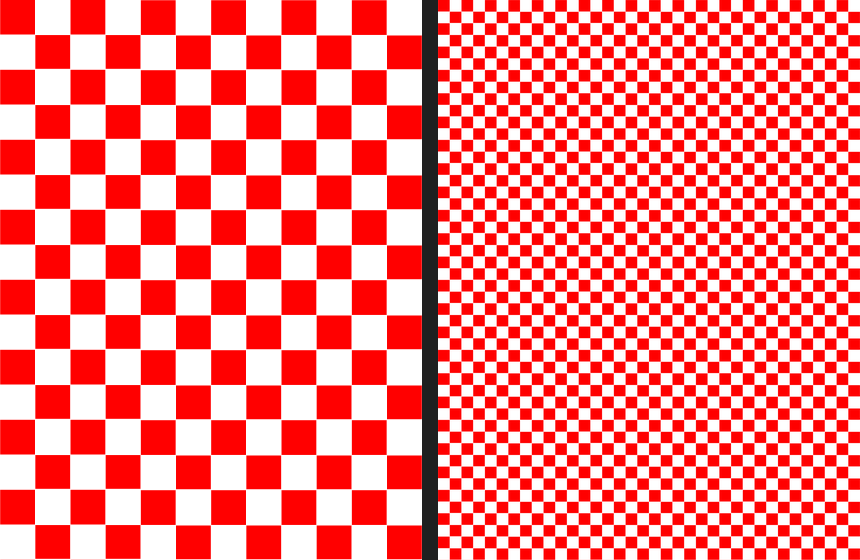
Left, the tile; right, the same tile 3 across and 3 down.
This pattern is drawn by a Shadertoy shader. Its source:

```glsl
// A red and white checkerboard, twelve squares across and sixteen down.
// Two interleaved families of red boxes repeat every two cells; each box is
// slightly smaller than its cell, and the left columns sit a hair higher.

const vec2 GRID = vec2(12.0, 16.0);          // cells across and down (both even)
const vec3 RED = vec3(1.0, 0.0, 0.0);
const vec3 WHITE = vec3(1.0);
const vec2 EVEN_HALF = vec2(0.495, 0.496);   // half size of boxes in even rows
const vec2 ODD_HALF = vec2(0.495, 0.482);    // odd rows are a little shorter
const vec2 EVEN_CENTER = vec2(0.5, 0.502);
const vec2 ODD_CENTER = vec2(1.5, 1.496);
const float RAISED_PAIRS = 2.0;              // column pairs that are nudged up
const float RAISE = 0.012;                   // nudge, in cells

// Antialiased coverage of a box repeated every two cells.
float boxFamily(vec2 cell, vec2 center, vec2 halfSize, vec2 pixel) {
    vec2 offset = cell - center;
    vec2 block = floor(offset * 0.5 + 0.5);
    float pairIndex = mod(block.x, GRID.x * 0.5);
    float lift = pairIndex < RAISED_PAIRS ? RAISE : 0.0;

    vec2 local = offset - 2.0 * block + vec2(0.0, lift);
    vec2 coverage = clamp(0.5 + (halfSize - abs(local)) / pixel, 0.0, 1.0);
    return coverage.x * coverage.y;
}

void mainImage(out vec4 fragColor, in vec2 fragCoord) {
    // Cell coordinates, with rows counted from the top.
    vec2 uv = fragCoord / iResolution.xy;
    vec2 cell = vec2(uv.x, 1.0 - uv.y) * GRID;
    vec2 pixel = GRID / iResolution.xy;

    float red = boxFamily(cell, EVEN_CENTER, EVEN_HALF, pixel)
              + boxFamily(cell, ODD_CENTER, ODD_HALF, pixel);
    fragColor = vec4(mix(WHITE, RED, min(red, 1.0)), 1.0);
}
```
